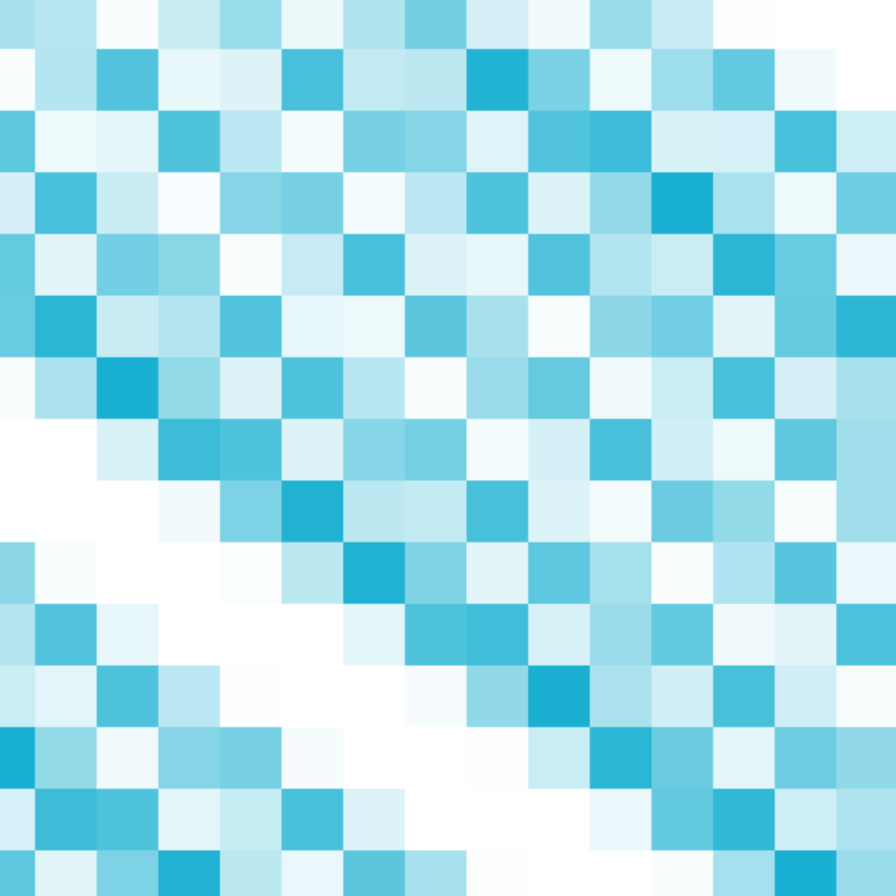
Reproduce this background procedurally as a WebGL 1 fragment shader.

```glsl
precision highp float;

uniform vec2 u_resolution;

const float CELL_SIZE = 0.0688;
const vec2 GRID_OFFSET = vec2(0.432, 0.205);
const float EDGE_SOFTNESS = 0.02;

const float ROW_SLANT = 1.37;     // columns the bands shift per row
const float BAND_START = 6.15;
const float BAND_PERIOD = 23.2;
const float STRIPE_SPACING = 3.29;

const vec3 PAPER = vec3(1.0);
const vec3 CYAN = vec3(0.10, 0.69, 0.82);

float bell(float distance, float width) {
    float d = distance / width;
    return exp(-d * d);
}

// Six soft stripes, every fourth one broad and strong, then a blank gap
float bandTone(float across) {
    float t = mod(across + 3.0, BAND_PERIOD) - 3.0;
    float tone = 0.0;
    for (int i = 0; i < 6; i++) {
        float k = float(i);
        float strong = 1.0 - step(0.5, mod(k, 4.0));
        float wobble = 0.06 + 0.12 * cos(2.0944 * (k - 1.0));
        float center = STRIPE_SPACING * k - wobble;
        float strength = mix(0.8, 1.0, strong);
        float width = mix(0.84, 1.07, strong);
        tone += strength * bell(t - center, width);
    }
    return min(tone, 1.0);
}

// One flat tone per cell; x is the column, y the row from the top
float cellTone(vec2 cell) {
    float topFade = mix(0.62, 1.0, step(0.5, cell.y));
    return topFade * bandTone(cell.x - ROW_SLANT * cell.y + BAND_START);
}

// Blend neighbouring cells only in a narrow strip at their borders
float mosaicTone(vec2 position, float softness) {
    vec2 shifted = position - 0.5;
    vec2 cell = floor(shifted);
    vec2 blend = smoothstep(0.5 - softness, 0.5 + softness, fract(shifted));
    float upper = mix(cellTone(cell), cellTone(cell + vec2(1.0, 0.0)), blend.x);
    float lower = mix(cellTone(cell + vec2(0.0, 1.0)), cellTone(cell + 1.0), blend.x);
    return mix(upper, lower, blend.y);
}

void main() {
    vec2 uv = gl_FragCoord.xy / u_resolution;
    vec2 position = vec2(uv.x, 1.0 - uv.y) / CELL_SIZE + GRID_OFFSET;
    float tone = mosaicTone(position, EDGE_SOFTNESS);
    gl_FragColor = vec4(mix(PAPER, CYAN, tone), 1.0);
}
```
